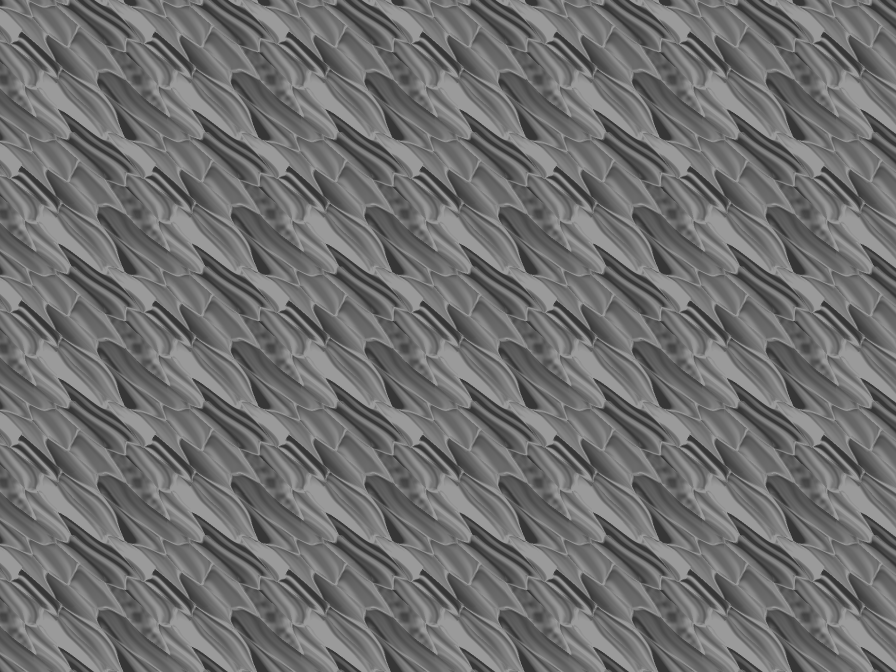
Give the GLSL for this pattern, as a Shadertoy shader.

```glsl
const vec2 REPEATS = vec2(6.7, 5.0);       // repeats across and down the canvas
const vec2 BLOCKS = vec2(5.0, 3.0);        // blocks across and along the grain, per repeat
const float JITTER = 0.9;                  // scatter of block centres
const vec2 WARP_FREQ = vec2(5.0, 4.0);     // waviness of block outlines
const float WARP_SIZE = 0.11;
const vec2 FINGER_FREQ = vec2(11.0, 2.0);  // torn fingers at the block ends
const float FINGER_SIZE = 0.13;
const float GRAIN_SWAY = 0.07;             // sideways drift of the streaks
const float EDGE_BEND = 0.06;              // streaks curl along the block ends
const float EDGE_REACH = 0.02;
const float RIM_WIDTH = 0.010;
const float RIM_LIGHT = 0.11;
const float RIM_SHADE = 0.11;
const float MEAN_TONE = 0.455;
const vec2 TONE_RANGE = vec2(0.21, 0.605);
const vec2 RIPPLE_BLOCK = vec2(2.0, 1.0);  // the block that carries fine ripples
const int AA = 2;

float hash(vec2 p) {
    return fract(sin(dot(p, vec2(127.1, 311.7))) * 43758.55);
}

vec2 hash2(vec2 p) {
    return vec2(hash(p), hash(p + 17.3));
}

vec2 wrapCell(vec2 cell, vec2 period) {
    return floor(mod(cell + 0.5, period));
}

// Value noise that repeats after the given number of cells
float noise(vec2 p, vec2 period, float seed) {
    vec2 i = floor(p), f = fract(p);
    f = f * f * (3.0 - 2.0 * f);
    float a = hash(wrapCell(i, period) + seed);
    float b = hash(wrapCell(i + vec2(1, 0), period) + seed);
    float c = hash(wrapCell(i + vec2(0, 1), period) + seed);
    float d = hash(wrapCell(i + vec2(1, 1), period) + seed);
    return mix(mix(a, b, f.x), mix(c, d, f.x), f.y);
}

float tileNoise(vec2 s, vec2 freq, float seed) {
    return noise(s * freq, freq, seed) - 0.5;
}

// Streaks across x, long in y
float grain(vec2 q, float seed) {
    vec2 far = vec2(1000.0);
    float broad = noise(q * vec2(14.0, 1.5) + 300.0, far, seed);
    float medium = noise(q * vec2(25.0, 2.0) + 300.0, far, seed + 5.0);
    float fine = noise(q * vec2(42.0, 2.5) + 300.0, far, seed + 9.0);
    return 0.54 * broad + 0.36 * medium + 0.2 * fine - 0.55;
}

float slateTone(vec2 p) {
    // Shear by whole repeats so the grain falls to the right and still tiles
    vec2 s = vec2(p.x + p.y, p.y);
    vec2 warp = WARP_SIZE * vec2(tileNoise(s, WARP_FREQ, 1.0), tileNoise(s, WARP_FREQ, 2.0));
    warp.y += FINGER_SIZE * tileNoise(s, FINGER_FREQ, 3.0);
    vec2 g = (s + warp) * BLOCKS;

    // Two nearest block centres
    vec2 base = floor(g), nearest = vec2(9.0), second = vec2(9.0), id = vec2(0.0);
    for (int y = -2; y <= 2; y++) {
        for (int x = -2; x <= 2; x++) {
            vec2 cell = base + vec2(x, y);
            vec2 wrapped = wrapCell(cell, BLOCKS);
            vec2 r = cell + 0.5 + JITTER * (hash2(wrapped + 41.0) - 0.5) - g;
            if (dot(r, r) < dot(nearest, nearest)) {
                second = nearest;
                nearest = r;
                id = wrapped;
            } else if (dot(r, r) < dot(second, second)) {
                second = r;
            }
        }
    }

    // Distance to the block edge, in repeats; ends count more than long sides
    vec2 n = normalize(second - nearest);
    vec2 slope = vec2(BLOCKS.x * n.x, BLOCKS.x * n.x + BLOCKS.y * n.y);
    float edge = dot(0.5 * (nearest + second), n) / length(slope);
    float endness = smoothstep(0.15, 0.75, abs(n.y));

    // Each block has its own lean, contrast and tone
    float lean = mix(-0.28, 0.08, hash(id + 3.7));
    float contrast = mix(0.65, 1.3, hash(id + 8.1));
    float tone = MEAN_TONE + 0.05 * (hash(id + 12.9) - 0.5);
    vec2 q = -nearest / BLOCKS;
    float across = q.x + lean * q.y + GRAIN_SWAY * tileNoise(s, vec2(4.0), 6.0);
    across += endness * EDGE_BEND * exp(-edge / EDGE_REACH);
    float ripple = float(id == RIPPLE_BLOCK);
    tone += contrast * (1.0 - 0.5 * ripple) * grain(vec2(across, q.y), 20.0 + 7.0 * id.x + 31.0 * id.y);
    tone += ripple * (0.04 + 0.2 * tileNoise(p, vec2(26.0), 7.0));

    // Shade under the upper end, light along the rim
    float upper = smoothstep(0.1, 0.6, n.y);
    tone -= 0.2 * clamp(q.y, -0.15, 0.15);
    tone -= RIM_SHADE * upper * exp(-edge / (2.5 * RIM_WIDTH));
    float rim = 1.0 - smoothstep(0.3 * RIM_WIDTH, 1.2 * RIM_WIDTH, edge);
    tone += (RIM_LIGHT + RIM_SHADE * upper) * endness * rim;
    return clamp(tone, TONE_RANGE.x, TONE_RANGE.y);
}

void mainImage(out vec4 fragColor, in vec2 fragCoord) {
    float tone = 0.0;
    for (int j = 0; j < AA; j++) {
        for (int i = 0; i < AA; i++) {
            vec2 offset = (vec2(i, j) + 0.5) / float(AA) - 0.5;
            tone += slateTone((fragCoord + offset) / iResolution.xy * REPEATS);
        }
    }
    fragColor = vec4(vec3(tone / float(AA * AA)), 1.0);
}
```
